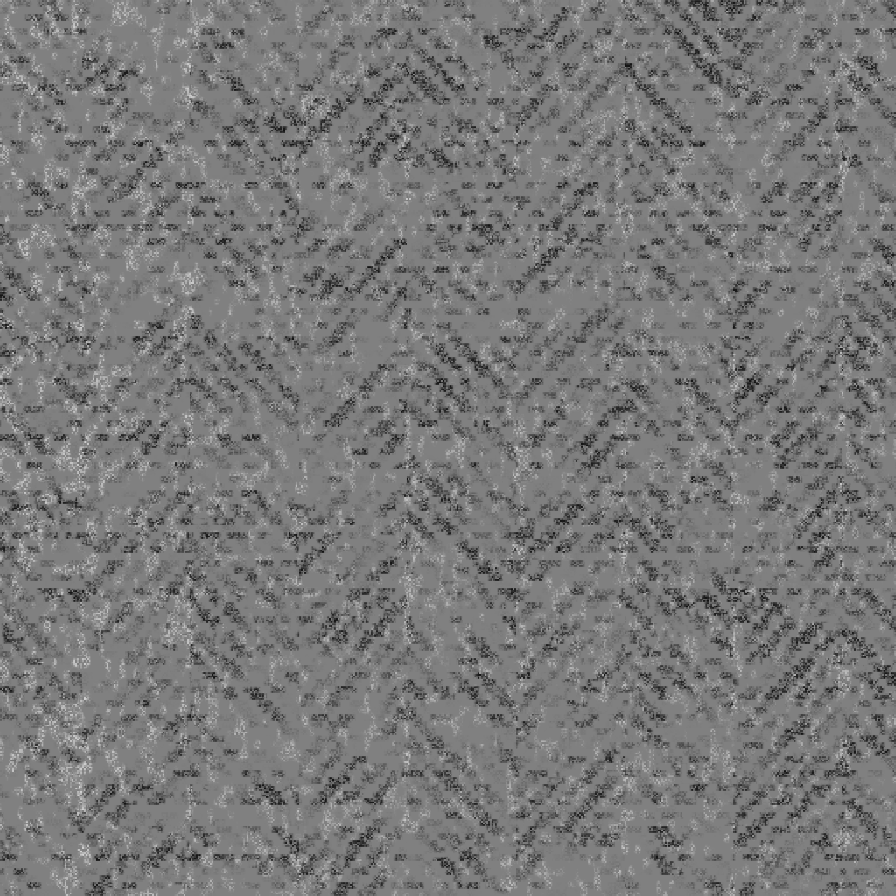
Write a Shadertoy shader that draws this texture.

```glsl
// Worn grey herringbone weave: stepped diagonal ribs in zigzag bands, built from fine speckle.

const float BANDS = 8.25;          // bands across the canvas
const float FIRST_SEAM = 0.091;    // position of the first seam
const float ROWS = 128.0;          // weft rows up the canvas
const float THREADS = 16.0;        // warp threads in one band
const float TWILL = 4.0;           // threads in one twill repeat
const float GRAINS = 512.0;        // speckles across the canvas
const float BASE_GREY = 0.502;

float hash(vec2 p) {
    vec3 q = fract(vec3(p.xyx) * 0.1031);
    q += dot(q, q.yzx + 33.33);
    return fract((q.x + q.y) * q.z);
}

float valueNoise(vec2 p) {
    vec2 cell = floor(p);
    vec2 f = fract(p);
    f = f * f * (3.0 - 2.0 * f);
    float low = mix(hash(cell), hash(cell + vec2(1.0, 0.0)), f.x);
    float high = mix(hash(cell + vec2(0.0, 1.0)), hash(cell + 1.0), f.x);
    return mix(low, high, f.y);
}

// Soft box centred on zero: 1 inside, 0 outside
float softBox(vec2 p, vec2 halfSize, float softness) {
    vec2 edge = smoothstep(-softness, softness, halfSize - abs(p));
    return edge.x * edge.y;
}

// Position in units of bands, counted from the first seam
float bandPosition(float x) {
    return (x - FIRST_SEAM) * BANDS;
}

// Dark weft dashes that step up each rib; some are faded or missing
float dashCover(vec2 uv) {
    float s = bandPosition(uv.x);
    float band = floor(s);
    float across = fract(s);
    float climb = mod(band, 2.0) < 0.5 ? across : 1.0 - across;
    float row = floor(uv.y * ROWS);
    float phase = (row - climb * THREADS) / TWILL;
    float rib = floor(phase) + band * 61.0 + 700.0;

    vec2 local = vec2(fract(phase), fract(uv.y * ROWS)) - 0.5;
    float halfLength = mix(0.23, 0.4, hash(vec2(row, rib) + 17.0));
    float shape = softBox(local, vec2(halfLength, 0.47), 0.08);

    // Wear by dash, along the rib, by row and by area
    float dashWear = hash(vec2(rib, row));
    float ribWear = valueNoise(vec2(rib, climb * 3.0 + 9.0));
    float rowWear = hash(vec2(row, 5.0)) - 0.5 + (mod(row, 2.0) - 0.5) * 0.5;
    float areaWear = valueNoise(uv * 24.0 + 5.0);
    float wear = 0.4 * dashWear + 0.4 * ribWear + 0.4 * areaWear + 0.24 * rowWear;
    float strength = smoothstep(0.3, 0.95, wear + 0.08 * (uv.x - 0.5));
    float ragged = smoothstep(0.05, 0.5, valueNoise(uv * 110.0 + 31.0));
    return shape * strength * ragged;
}

// Pale fluff, denser at seams and on the left
float fluffCover(vec2 uv) {
    float s = bandPosition(uv.x);
    float seam = 1.0 - smoothstep(0.0, 0.1, abs(s - floor(s + 0.5)));
    float left = 1.0 - smoothstep(0.0, 0.35, uv.x);
    float tuft = valueNoise(uv * vec2(THREADS * BANDS, 0.6 * ROWS) + 73.0);
    float patchy = valueNoise(uv * 26.0 + 47.0);
    float threshold = 0.53 - 0.1 * seam - 0.08 * left - 0.12 * (patchy - 0.5);
    float strength = 0.8 + 0.3 * seam + 0.3 * left;
    return smoothstep(threshold, threshold + 0.35, tuft) * strength;
}

void mainImage(out vec4 fragColor, in vec2 fragCoord) {
    vec2 uv = fragCoord / iResolution.y;
    vec2 grain = floor(uv * GRAINS);

    // Independent speckle for the dark and pale parts
    float darkGrain = hash(grain + 11.0);
    float paleGrain = hash(grain + 907.0);

    float shade = 0.43 * dashCover(uv) * darkGrain;
    float light = 0.26 * fluffCover(uv) * paleGrain * paleGrain;
    fragColor = vec4(vec3(clamp(BASE_GREY - shade + light, 0.0, 1.0)), 1.0);
}
```
